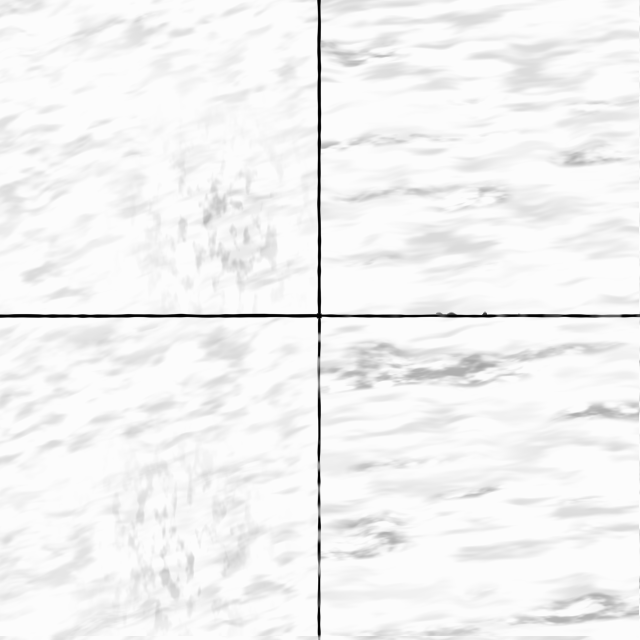
Give the GLSL for this texture, as a WebGL 1 fragment shader.

```glsl
precision highp float;
// White stone tiles, two by two, with faint brushed grey streaks and thin worn black joints.

uniform vec2 u_resolution;

#define TILES 2.0
#define JOINT_CENTER vec2(0.4987, 0.5065)
#define JOINT_HALF_WIDTH 0.0024
#define JOINT_WOBBLE 0.0011
#define JOINT_COLOR vec3(0.01)
#define STONE_COLOR vec3(0.99)
#define STREAK_STRENGTH 0.13
#define BOLD_STRENGTH 0.30
#define FLECK_STRENGTH 0.17

float hash(vec2 p) {
  vec3 q = fract(p.xyx * vec3(0.1031, 0.1030, 0.0973));
  q += dot(q, q.yzx + 33.33);
  return fract((q.x + q.y) * q.z);
}

float noise(vec2 p) {
  vec2 cell = floor(p);
  vec2 f = fract(p);
  f = f * f * (3.0 - 2.0 * f);
  float low = mix(hash(cell), hash(cell + vec2(1.0, 0.0)), f.x);
  float high = mix(hash(cell + vec2(0.0, 1.0)), hash(cell + vec2(1.0)), f.x);
  return mix(low, high, f.y);
}

float fbm(vec2 p) {
  float sum = 0.0;
  float amplitude = 0.55;
  for (int i = 0; i < 3; i++) {
    sum += amplitude * noise(p);
    p = mat2(1.8, 0.25, -0.25, 1.8) * p + 17.3;
    amplitude *= 0.5;
  }
  return sum;
}

// Grey marks on the face of one tile; the right column is brushed longer and flatter
float stoneMarks(vec2 uv) {
  vec2 grid = (uv - JOINT_CENTER) * TILES;
  vec2 tile = floor(grid);
  vec2 local = fract(grid);
  float brushed = step(0.0, tile.x);
  vec2 offset = 31.7 * (tile + 5.0);

  // Slanted coordinates, gently warped
  vec2 p = uv;
  p.y -= mix(0.28, 0.09, brushed) * uv.x;
  p += 0.012 * (vec2(noise(uv * 24.0 + offset), noise(uv * 21.0 + offset + 9.0)) - 0.5);

  // Fine streaks gathered in loose patches
  float patches = smoothstep(0.15, 0.8, noise(p * vec2(8.0, 15.0) + offset));
  float fine = fbm(p * mix(vec2(25.0, 65.0), vec2(14.0, 72.0), brushed) + offset);
  float marks = STREAK_STRENGTH * smoothstep(0.42, 0.82, fine) * (0.35 + 0.65 * patches);

  // A few bold streaks, strongest in the brushed column
  float bold = noise(p * vec2(6.0, 38.0) + offset + 3.0);
  float grain = fbm(p * vec2(36.0, 105.0) + offset);
  marks += BOLD_STRENGTH * mix(0.3, 1.0, brushed)
         * smoothstep(0.68, 0.98, bold) * smoothstep(0.3, 0.75, grain);

  // Short upright flecks low in each tile of the left column
  vec2 spot = (local - vec2(0.70 + 0.14 * tile.y, 0.27)) / vec2(0.20, 0.24);
  float upright = fbm(uv * vec2(78.0, 42.0) + offset);
  marks += FLECK_STRENGTH * (1.0 - brushed) * exp(-dot(spot, spot))
         * smoothstep(0.46, 0.76, upright);
  return marks;
}

// Ink of a joint, from the signed distance across it and the position along it
float jointInk(float across, float along, float seed, float wear) {
  float wobble = JOINT_WOBBLE * (noise(vec2(along * 28.0, seed)) - 0.5);
  float rough = noise(vec2(along * 85.0, seed + 7.0));
  float halfWidth = JOINT_HALF_WIDTH * (0.82 + 0.32 * rough - 0.18 * wear);
  float soft = max(0.0012, 0.75 / u_resolution.y);
  float fade = noise(vec2(along * 55.0, seed + 13.0));
  float ink = 1.0 - wear * 0.6 * smoothstep(0.45, 0.9, fade);
  return ink * (1.0 - smoothstep(halfWidth - soft, halfWidth + soft, abs(across + wobble)));
}

void main() {
  vec2 uv = gl_FragCoord.xy / u_resolution;
  vec2 fromCenter = uv - JOINT_CENTER;

  vec3 color = STONE_COLOR - min(stoneMarks(uv), 0.4);

  // Joints: the lower upright and the right-hand level one are more worn
  float upright = jointInk(fromCenter.x, uv.y, 3.0, 1.0 - step(0.0, fromCenter.y));
  float level = jointInk(fromCenter.y, uv.x, 11.0, 0.6 * step(0.0, fromCenter.x));

  // Crumbs along the top of the level joint
  float crumbZone = smoothstep(0.64, 0.71, uv.x) * (1.0 - smoothstep(0.80, 0.90, uv.x));
  float crumbHeight = 0.009 * crumbZone * smoothstep(0.4, 0.95, noise(vec2(uv.x * 95.0, 41.0)));
  float crumbs = 0.8 * crumbZone * step(0.0, fromCenter.y)
               * (1.0 - smoothstep(crumbHeight * 0.4, crumbHeight + 0.001, fromCenter.y));

  // Small blot where the joints cross
  float blot = 1.0 - smoothstep(0.0032, 0.0062, length(fromCenter));

  float ink = max(max(upright, level), max(crumbs, blot));
  gl_FragColor = vec4(mix(color, JOINT_COLOR, ink), 1.0);
}
```
